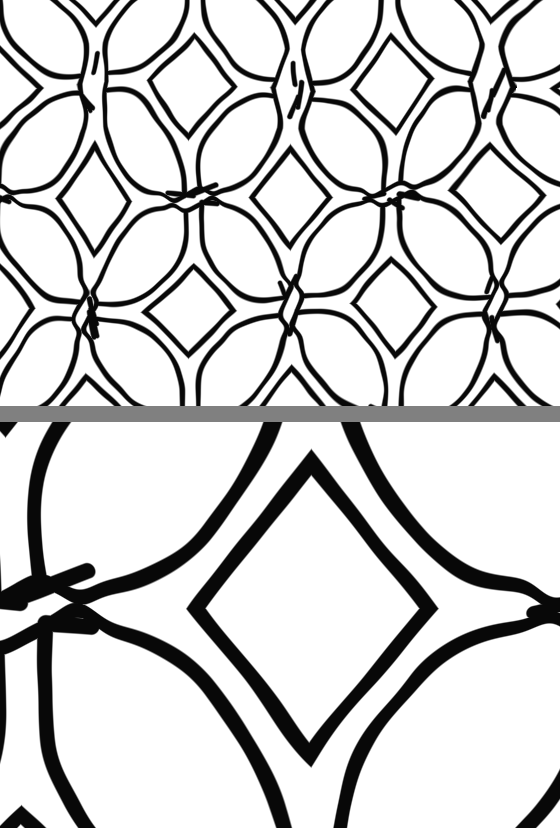
Top, the full canvas; bottom, a detail of the centre.
A WebGL 2 fragment shader for this pattern:

```glsl
#version 300 es
precision highp float;

uniform vec2 u_resolution;
out vec4 fragColor;

float hash(vec2 p) {
    vec3 q = fract(vec3(p.xyx) * 0.1031);
    q += dot(q, q.yzx + 33.33);
    return fract((q.x + q.y) * q.z);
}

float noise(vec2 p) {
    vec2 cell = floor(p), f = fract(p);
    f = f * f * (3.0 - 2.0 * f);
    return mix(mix(hash(cell), hash(cell + vec2(1, 0)), f.x),
               mix(hash(cell + vec2(0, 1)), hash(cell + vec2(1, 1)), f.x), f.y);
}

vec2 wobble(vec2 p) {
    return vec2(noise(p + 7.3), noise(p + 41.7)) - 0.5;
}

float smoothMin(float a, float b, float k) {
    float h = max(k - abs(a - b), 0.0) / k;
    return min(a, b) - 0.25 * h * h * k;
}

float segment(vec2 p, vec2 a, vec2 b) {
    vec2 pa = p - a, ba = b - a;
    return length(pa - ba * clamp(dot(pa, ba) / dot(ba, ba), 0.0, 1.0));
}

float rhombus(vec2 p, vec2 halfSize) {
    vec2 q = abs(p) / halfSize;
    return (q.x + q.y - 1.0) * halfSize.x * halfSize.y / length(halfSize);
}

// Nearest lattice site whose coordinates add up to an odd or even number
vec2 nearestSite(vec2 g, float parity) {
    vec2 d = vec2(g.x + g.y, g.x - g.y);
    d = 2.0 * floor((d - parity) * 0.5 + 0.5) + parity;
    return vec2(d.x + d.y, d.x - d.y) * 0.5;
}

void main() {
    vec2 uv = gl_FragCoord.xy / u_resolution.y;
    float pixel = 1.0 / u_resolution.y;
    const float ARM = 0.02;
    const vec2 PITCH = vec2(0.249, 0.274);

    // Hand-drawn unevenness
    vec2 p = uv + 0.034 * wobble(uv * 4.0) + 0.006 * wobble(uv * 19.0);
    vec2 grid = (p - vec2(-0.027, -0.034)) / PITCH;

    // Diamond nodes, each of a slightly different size
    vec2 node = nearestSite(grid, 1.0);
    vec2 size = vec2(0.102, 0.122)
        * (0.85 + 0.24 * vec2(hash(node + 3.0), hash(node + 17.0)));
    float diamond = rhombus((grid - node) * PITCH, size);
    float frame = diamond - 0.032;

    // Crossings: o.x runs across the upper strand, o.y along it
    vec2 crossing = nearestSite(grid, 0.0);
    vec2 c = (grid - crossing) * PITCH;
    bool upright = mod(crossing.x, 2.0) > 0.5;
    vec2 o = upright ? c : c.yx;
    float chance = hash(crossing + 11.0);

    // Upper strands swell into knots in the top row and twist elsewhere
    float halfWidth, shift;
    if (upright && crossing.y > 2.0) {
        halfWidth = ARM + (0.012 + 0.026 * chance) * max(0.0, 1.0 - abs(o.y) / 0.1);
        shift = 0.012 * (chance - 0.5) * exp(-pow(o.y / 0.05, 2.0));
    } else {
        halfWidth = ARM * (1.0 - 0.7 * exp(-pow((abs(o.y) - 0.05) / 0.02, 2.0)));
        shift = 0.012 * sin(o.y * 40.0) * exp(-pow(o.y / 0.06, 2.0));
    }
    float over = abs(o.x - shift) - halfWidth;
    float under = abs(o.y) - ARM;

    // Outlines of the joined net, with the lower strand hidden at crossings
    float line = abs(smoothMin(frame, min(over, under), 0.045));
    vec2 reach = abs(grid - crossing);
    if (max(reach.x, reach.y) < 0.24) {
        line = abs(smoothMin(frame, over, 0.045));
        if (over > 0.0) line = min(line, abs(smoothMin(frame, under, 0.045)));
    }
    line = min(line, abs(diamond));

    // Loose strokes along the upper strand
    for (int i = 0; i < 3; i++) {
        vec2 seed = crossing + float(i) * 5.7 + 23.0;
        float a = hash(seed), b = hash(seed + 31.0), slant = hash(seed + 57.0);
        vec2 middle = vec2(0.05 * (a - 0.5), 0.13 * (b - 0.5));
        vec2 along = vec2(0.03 * (slant - 0.5), 0.015 + 0.02 * a);
        line = min(line, segment(o, middle - along, middle + along));
    }

    // Black marker on white paper
    float pen = 0.0053 + 0.0016 * noise(uv * 23.0);
    float ink = 1.0 - smoothstep(-pixel, pixel, line - pen);
    fragColor = vec4(mix(vec3(1.0), vec3(0.03), ink), 1.0);
}
```
